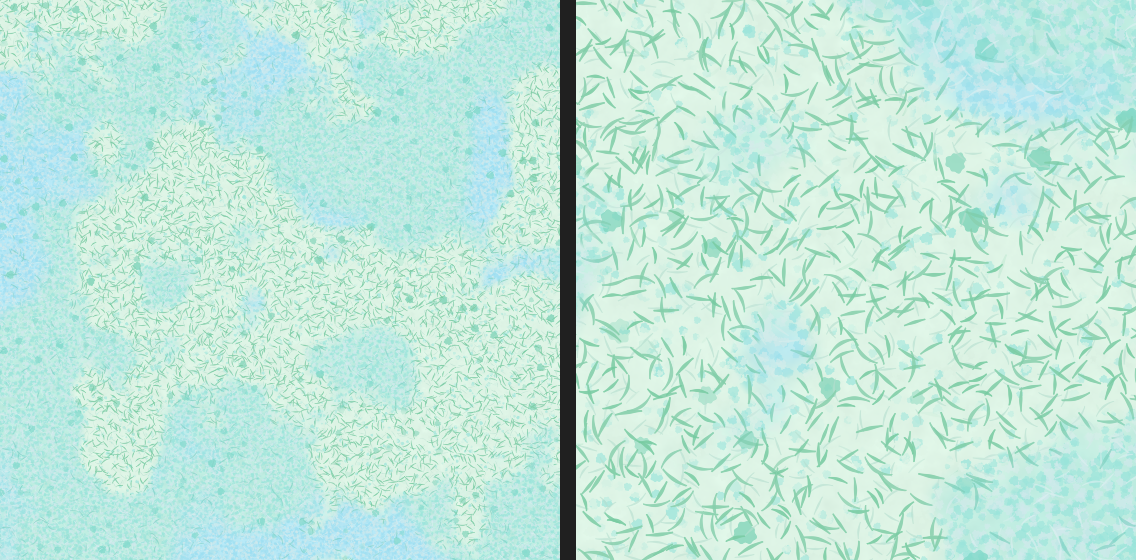
Left: the whole. Right: its middle third, enlarged.
Give the GLSL for this texture, as a WebGL 2 fragment shader.

```glsl
#version 300 es
precision highp float;
// Pastel mint, cream and sky-blue mottled surface with speckles and short curved fibres.

uniform vec2 u_resolution;
out vec4 fragColor;

const vec3 MINT = vec3(0.745, 0.925, 0.880);
const vec3 CREAM = vec3(0.870, 0.957, 0.900);
const vec3 SKY = vec3(0.710, 0.905, 0.960);
const vec3 AQUA_DOT = vec3(0.600, 0.893, 0.855);
const vec3 SKY_DOT = vec3(0.610, 0.870, 0.945);
const vec3 PEARL = vec3(0.815, 0.912, 0.925);
const vec3 TEAL = vec3(0.500, 0.850, 0.795);
const vec3 GREEN = vec3(0.450, 0.790, 0.620);
const vec3 SAGE = vec3(0.640, 0.840, 0.750);

float hash(vec2 p) {
    return fract(sin(dot(p, vec2(127.1, 311.7))) * 43758.5453);
}

vec2 hash2(vec2 p) {
    return vec2(hash(p), hash(p + vec2(37.2, 17.9)));
}

float noise(vec2 p) {
    vec2 i = floor(p), f = fract(p);
    f = f * f * (3.0 - 2.0 * f);
    float low = mix(hash(i), hash(i + vec2(1.0, 0.0)), f.x);
    float high = mix(hash(i + vec2(0.0, 1.0)), hash(i + 1.0), f.x);
    return mix(low, high, f.y);
}

float fbm(vec2 p) {
    float sum = 0.0, amp = 0.53;
    for (int i = 0; i < 4; i++) {
        sum += amp * noise(p);
        p = mat2(1.6, 1.2, -1.2, 1.6) * p + 5.3;
        amp *= 0.5;
    }
    return sum;
}

// Scattered blobs, one per cell: x = coverage, y = random tint.
vec2 blobs(vec2 p, float cells, float radius, float ragged, float density, float seed, float px) {
    vec2 q = p * cells, id = floor(q), result = vec2(0.0);
    float aa = cells * px * 0.6;
    for (int y = -1; y <= 1; y++)
    for (int x = -1; x <= 1; x++) {
        vec2 cell = id + vec2(x, y);
        vec2 d = q - cell - hash2(cell + seed);
        vec2 rnd = hash2(cell + seed + 71.3);
        float angle = atan(d.y, d.x) + rnd.x * 6.28;
        float edge = 1.0 + ragged * (sin(angle * 3.0) + 0.7 * sin(angle * 8.0));
        float r = radius * (0.6 + 0.6 * rnd.x) * edge;
        float cover = 1.0 - smoothstep(r - aa, r + aa, length(d));
        cover *= smoothstep(rnd.y - 0.04, rnd.y + 0.04, density);
        if (cover > result.x) result = vec2(cover, rnd.x);
    }
    return result;
}

// Short bent fibres in any direction: x = coverage, y = random tint.
vec2 fibres(vec2 p, float cells, float halfLength, float width, float density, float seed, float px) {
    vec2 q = p * cells, id = floor(q), result = vec2(0.0);
    float aa = cells * px * 0.6;
    for (int y = -1; y <= 1; y++)
    for (int x = -1; x <= 1; x++) {
        vec2 cell = id + vec2(x, y);
        vec2 d = q - cell - hash2(cell + seed);
        vec2 rnd = hash2(cell + seed + 43.7);
        float angle = 6.2832 * hash(cell + seed + 91.1);
        float c = cos(angle), s = sin(angle);
        d = mat2(c, -s, s, c) * d;
        d.y += (rnd.x - 0.5) * 1.1 * d.x * d.x;
        float len = halfLength * (0.55 + 0.45 * rnd.x);
        float dist = length(vec2(max(abs(d.x) - len, 0.0), d.y));
        float w = width * (1.0 - 0.5 * smoothstep(0.0, len, abs(d.x)));
        float cover = 1.0 - smoothstep(w - aa, w + aa, dist);
        cover *= smoothstep(rnd.y - 0.04, rnd.y + 0.04, density);
        if (cover > result.x) result = vec2(cover, rnd.x);
    }
    return result;
}

void main() {
    vec2 p = gl_FragCoord.xy / u_resolution.y;
    float px = 1.0 / u_resolution.y;

    // Broad colour regions
    float cream = smoothstep(0.47, 0.61, fbm(p * 6.5 + 3.7));
    float sky = smoothstep(0.46, 0.66, fbm(p * 5.5 + 41.0)) * (1.0 - cream);
    vec3 color = mix(mix(MINT, SKY, sky), CREAM, cream);
    color += 0.05 * (fbm(p * 95.0) - 0.5);

    // Fine speckles
    vec3 dotColor = mix(AQUA_DOT, SKY_DOT, sky);
    for (int i = 0; i < 3; i++) {
        float seed = 13.0 * float(i) + 5.0;
        vec2 speck = blobs(p, 112.0 + 17.0 * float(i), 0.36, 0.10, 0.62 - 0.53 * cream, seed, px);
        color = mix(color, dotColor, speck.x * (0.40 + 0.35 * speck.y));
        vec2 pale = blobs(p, 125.0, 0.33, 0.15, 0.48, seed + 61.0, px);
        color = mix(color, mix(PEARL, CREAM, cream), pale.x * 0.65);
    }

    // Larger ragged spots
    vec2 spot = blobs(p, 38.0, 0.23, 0.10, 0.24 - 0.08 * cream, 151.0, px);
    color = mix(color, mix(TEAL, GREEN, cream * 0.5), spot.x * (0.35 + 0.45 * spot.y));

    // Pale threads, then sage and green fibres
    vec2 thread = fibres(p, 85.0, 0.60, 0.055, 0.55, 211.0, px);
    color = mix(color, mix(vec3(0.87, 0.94, 0.95), SAGE, cream * 0.7), thread.x * 0.6);
    for (int i = 0; i < 2; i++) {
        vec2 blade = fibres(p, 66.0 + 9.0 * float(i), 0.62, 0.075, 0.10 + 0.68 * cream, 251.0 + 31.0 * float(i), px);
        vec3 bladeColor = mix(TEAL * 0.95, mix(GREEN, SAGE, blade.y * 0.5), cream);
        color = mix(color, bladeColor, blade.x * mix(0.6, 0.85, cream));
    }
    fragColor = vec4(clamp(color, 0.0, 1.0), 1.0);
}
```
